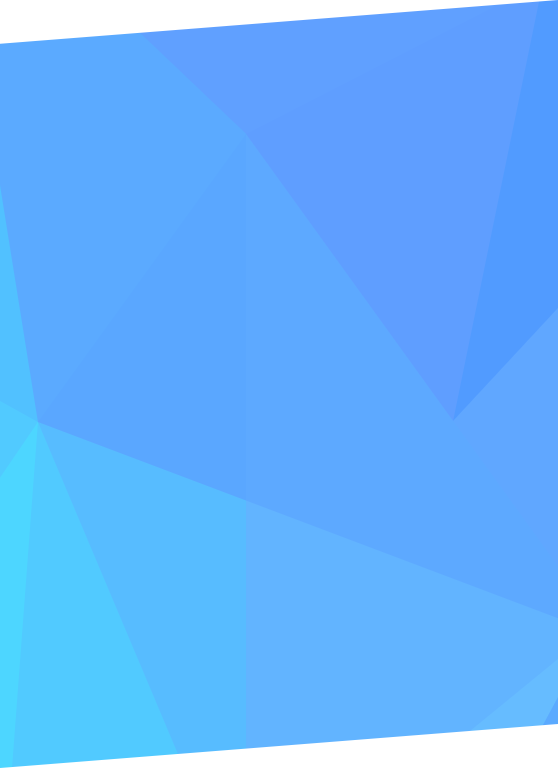
A WebGL 2 fragment shader for this background:

```glsl
#version 300 es
precision highp float;
// Slanted panel of flat blue and cyan facets between white margins.

#define HUB_TOP vec2(0.441, 0.8255)
#define HUB_LEFT vec2(0.068, 0.4505)
#define HUB_RIGHT vec2(0.812, 0.452)
#define TOP_SLANT vec2(0.943, 1.0)
#define BOTTOM_SLANT vec2(0.0, 0.0573)

uniform vec2 u_resolution;
out vec4 fragColor;

const vec3 WHITE = vec3(1.0);
const vec3 SKY = vec3(0.355, 0.667, 1.0);
const vec3 CENTRE_LEFT = vec3(0.353, 0.655, 1.0);
const vec3 CENTRE = vec3(0.365, 0.663, 1.0);
const vec3 EAST = vec3(0.376, 0.655, 1.0);
const vec3 VIOLET = vec3(0.371, 0.620, 1.0);
const vec3 VIOLET_TOP = vec3(0.378, 0.627, 1.0);
const vec3 DEEP_BLUE = vec3(0.318, 0.608, 1.0);
const vec3 SOFT_BLUE = vec3(0.385, 0.704, 1.0);
const vec3 CORNER = vec3(0.400, 0.737, 1.0);
const vec3 AQUA = vec3(0.343, 0.738, 1.0);
const vec3 CYAN = vec3(0.316, 0.793, 1.0);
const vec3 BRIGHT_CYAN = vec3(0.302, 0.840, 1.0);
const vec3 WEST = vec3(0.316, 0.755, 1.0);

// Smooth coverage of the half-plane to the left of the line a -> b.
float leftOf(vec2 a, vec2 b) {
    vec2 along = normalize((b - a) * u_resolution);
    vec2 offset = gl_FragCoord.xy - a * u_resolution;
    return clamp(along.x * offset.y - along.y * offset.x + 0.5, 0.0, 1.0);
}

void main() {
    float westHalf = leftOf(vec2(HUB_TOP.x, 0.0), HUB_TOP);

    // Central facets
    vec3 color = mix(CENTRE, EAST, leftOf(HUB_TOP, HUB_RIGHT));
    color = mix(color, CENTRE_LEFT, westHalf);

    // Violet wedge and the deep blue sliver at its right
    vec2 topNotch = vec2(0.251, 0.957);
    float wedge = max(leftOf(HUB_TOP, HUB_RIGHT), leftOf(topNotch, HUB_TOP));
    wedge *= leftOf(HUB_RIGHT, vec2(1.0, 0.599));
    vec3 violet = mix(VIOLET, VIOLET_TOP, leftOf(HUB_TOP, vec2(0.896, 0.995)));
    violet = mix(violet, DEEP_BLUE, leftOf(vec2(0.966, 0.998), HUB_RIGHT));
    color = mix(color, violet, wedge);

    // Upper left facet
    color = mix(color, SKY, leftOf(HUB_LEFT, HUB_TOP) * leftOf(HUB_TOP, topNotch));

    // Lower band
    vec3 lower = mix(SOFT_BLUE, AQUA, westHalf);
    lower = mix(lower, CYAN, leftOf(vec2(0.319, 0.018), HUB_LEFT));
    color = mix(color, lower, leftOf(vec2(1.0, 0.195), HUB_LEFT));

    // Fan around the left hub
    vec3 fan = mix(WEST, CYAN, leftOf(HUB_LEFT, vec2(0.0, 0.478)));
    fan = mix(fan, BRIGHT_CYAN, leftOf(HUB_LEFT, vec2(0.0, 0.378)));
    fan = mix(fan, CYAN, leftOf(HUB_LEFT, vec2(0.0215, 0.0)));
    color = mix(color, fan, leftOf(HUB_LEFT, vec2(0.0, 0.759)));

    // Lower right corner
    color = mix(color, CORNER, leftOf(vec2(1.0, 0.142), vec2(0.842, 0.048)));
    color = mix(color, SKY, leftOf(vec2(1.0, 0.0924), vec2(0.973, 0.056)));

    // Slanted white margins
    float above = leftOf(vec2(0.0, TOP_SLANT.x), vec2(1.0, TOP_SLANT.y));
    float below = leftOf(vec2(1.0, BOTTOM_SLANT.y), vec2(0.0, BOTTOM_SLANT.x));
    color = mix(color, WHITE, max(above, below));

    fragColor = vec4(color, 1.0);
}
```
